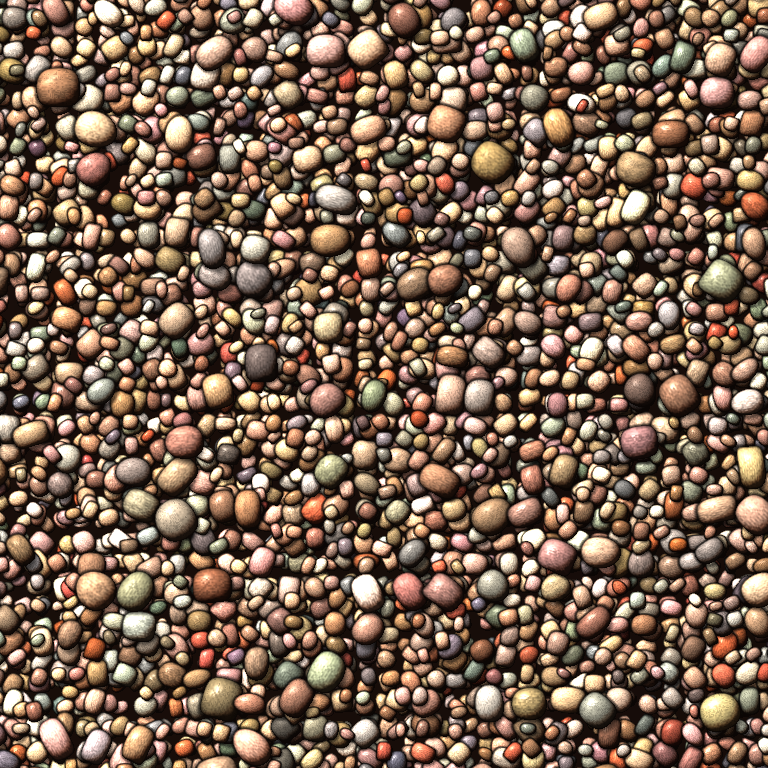
Reproduce this texture procedurally as a WebGL 1 fragment shader.

```glsl
precision highp float;
// Bed of wet river pebbles in low sun: five layers of jittered, rounded ellipses
// are searched from the bottom up for the topmost pebble and the shadow on it.
// That one pebble is then shaded as a lit, grained and glossy dome.
uniform vec2 u_resolution;

#define JITTER 0.40
#define GAIN 1.36
#define AMBIENT 0.13
#define DIFFUSE 1.25
#define BULGE 0.92
#define GLOSS 0.65
#define GRAIN 0.36
#define THROWN 0.62
#define CONTACT 0.68
#define REACH 0.15
#define SUN vec3(-0.42, 0.62, 0.66)

struct Pebble {
  vec2 id;      // random seed
  vec2 q;       // position inside the pebble
  vec2 tilt;    // the same, turned back to the canvas
  float d;      // 1.0 on the outline
  float edge;   // 0 on the outline, 1 just inside
  float light;  // what shadows leave over
};

float hash(vec2 p) {
  return fract(sin(dot(p, vec2(127.1, 311.7))) * 43758.5453);
}

vec4 hash4(vec2 p, float k) {
  float n = dot(p, vec2(12.71, 31.17)) + k;
  return fract(sin(n + vec4(0.0, 1.7, 3.9, 5.3)) * 43758.5453);
}

float noise(vec2 p) {
  vec2 i = floor(p), f = fract(p);
  f = f * f * (3.0 - 2.0 * f);
  float low = mix(hash(i), hash(i + vec2(1.0, 0.0)), f.x);
  float high = mix(hash(i + vec2(0.0, 1.0)), hash(i + 1.0), f.x);
  return mix(low, high, f.y);
}

// Stone families, picked by cumulative share
vec3 stoneColor(float pick) {
  vec3 c = vec3(0.58, 0.42, 0.31);                      // brown
  c = mix(c, vec3(0.70, 0.53, 0.46), step(0.27, pick)); // rose
  c = mix(c, vec3(0.77, 0.62, 0.47), step(0.48, pick)); // tan
  c = mix(c, vec3(0.60, 0.57, 0.50), step(0.66, pick)); // grey green
  c = mix(c, vec3(0.40, 0.37, 0.35), step(0.81, pick)); // slate
  c = mix(c, vec3(0.93, 0.85, 0.74), step(0.89, pick)); // cream
  return mix(c, vec3(0.66, 0.32, 0.21), step(0.95, pick)); // rust
}

vec3 shadePebble(Pebble p) {
  vec4 kind = hash4(p.id, 20.0);
  vec4 tint = hash4(p.id, 40.0);

  // Mottling, bands and dark speckles
  vec2 local = p.q + p.id * 1.7;
  float coarse = noise(local * 3.5);
  float fine = noise(local * 11.0);
  float bands = sin(p.q.y * 10.0 + coarse * 5.0) * step(0.75, kind.y);
  float speckle = smoothstep(0.66, 0.85, fine) * step(0.6, kind.z);
  vec3 albedo = stoneColor(kind.x) * mix(0.72, 1.22, tint.w) + 0.08 * (tint.rgb - 0.5);
  albedo *= 1.0 + GRAIN * (0.6 * (coarse - 0.5) + 0.7 * (fine - 0.5) + 0.25 * bands);
  albedo *= 1.0 - 0.28 * speckle;

  // Sunlight on a dome with a flattened top
  vec2 slope = p.tilt * BULGE * mix(0.6, 1.0, p.d) + 0.16 * (vec2(coarse, fine) - 0.5);
  vec3 normal = normalize(vec3(slope, sqrt(max(1.0 - p.d * p.d, 0.0)) + 0.08));
  vec3 sun = normalize(SUN);
  float lit = max(dot(normal, sun), 0.0);
  float facing = max(dot(normal, normalize(sun + vec3(0.0, 0.0, 1.0))), 0.0);
  float glint = GLOSS * kind.w * pow(facing, 70.0) * (0.5 + fine) + 0.07 * pow(facing, 10.0);
  float rim = (1.0 - 0.3 * smoothstep(0.7, 1.05, p.d)) * mix(0.35, 1.0, p.edge);

  vec3 warmth = mix(vec3(1.0, 0.76, 0.62), vec3(1.0), smoothstep(0.0, 0.5, lit));
  vec3 body = albedo * warmth * (AMBIENT + DIFFUSE * lit) * rim * GAIN;
  return (body + glint * vec3(1.0, 0.96, 0.9)) * p.light;
}

// Lays one layer, "cells" across the canvas; only the four nearest cells matter
void layPebbles(inout Pebble top, vec2 uv, float cells, float density, float seed) {
  vec2 grid = uv * cells + seed * 5.37;
  float pixel = cells / u_resolution.y;
  for (int i = 0; i < 4; i++) {
    float row = floor(float(i) * 0.5);
    vec2 cell = floor(grid - 0.5) + vec2(float(i) - 2.0 * row, row);
    vec2 id = cell + seed * 31.0;
    vec4 place = hash4(id, 0.0);
    if (place.w > density) continue;
    vec4 form = hash4(id, 10.0);

    // Turned, slightly bent ellipse with squarish corners
    vec2 offset = grid - cell - 0.5 - JITTER * (place.xy - 0.5);
    float angle = 6.2832 * place.z;
    float c = cos(angle), s = sin(angle);
    mat2 turn = mat2(c, -s, s, c);
    vec2 axes = mix(0.40, 0.57, form.x) * vec2(1.0, mix(0.62, 0.96, form.y));
    vec2 q = turn * offset / axes;
    q += 0.24 * (form.zw - 0.5) * q.yx * q.yx;
    vec2 square = q * q;
    float d = mix(length(q), sqrt(length(square)), form.z);

    if (d < 1.0) {
      float edge = smoothstep(0.0, 1.5 * pixel, (1.0 - d) * axes.y);
      top = Pebble(id, q, q * turn, d, edge, 1.0);
    } else {
      vec2 shifted = turn * (offset + SUN.xy * REACH) / axes;
      float thrown = THROWN * (1.0 - smoothstep(0.8, 1.25, length(shifted)));
      float contact = CONTACT * (1.0 - smoothstep(1.0, 1.2, d));
      top.light *= 1.0 - max(thrown, contact);
    }
  }
}

void main() {
  vec2 uv = gl_FragCoord.xy / u_resolution.y;
  Pebble top = Pebble(vec2(0.0), vec2(0.0), vec2(0.0), 2.0, 0.0, 1.0);
  layPebbles(top, uv, 38.0, 1.0, 1.0);
  layPebbles(top, uv, 33.0, 0.95, 2.0);
  layPebbles(top, uv, 28.0, 0.6, 3.0);
  layPebbles(top, uv, 42.0, 0.3, 4.0);
  layPebbles(top, uv, 20.0, 0.25, 5.0);

  vec3 color = vec3(0.09, 0.05, 0.035);  // deep gaps
  if (top.d < 1.0) color = max(shadePebble(top), color * 0.5);
  color *= mix(1.07, 0.93, uv.x);        // light falls off to the right
  gl_FragColor = vec4(clamp(color, 0.0, 1.0), 1.0);
}
```
